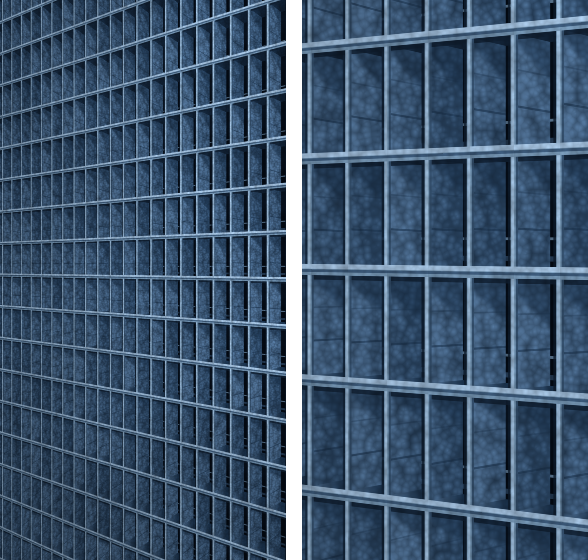
Left, the full canvas; right, a detail of the centre.
Give the GLSL for this pattern, as a Shadertoy shader.

```glsl
// Oblique view of a deep concrete facade grid with recessed dark windows
#define VANISH 0.02297      // perspective shrink per column
#define COLUMN_STEP 0.02358 // column pitch at the anchor fin
#define ANCHOR_X 0.479      // position of the first fin
#define ROW_STEP 0.0826     // row pitch at the anchor fin
#define HORIZON 0.501       // eye level
#define FIN_HALF 0.085      // half width of a vertical fin
#define SLAB_HALF 0.050     // half height of a floor slab
#define RECESS 0.045        // depth parallax of the recess
#define WEAR 0.34           // strength of concrete mottling
#define GLASS_REACH 0.66    // where the side wall ends at the near side

const vec3 INK = vec3(0.01, 0.03, 0.06);
const vec3 SHADE = vec3(0.09, 0.17, 0.26);
const vec3 WALL = vec3(0.18, 0.28, 0.39);
const vec3 WALL_LIT = vec3(0.26, 0.37, 0.49);
const vec3 EDGE = vec3(0.39, 0.50, 0.60);
const vec3 EDGE_LIT = vec3(0.57, 0.67, 0.77);

vec2 hash2(vec2 p) {
    vec3 q = fract(p.xyx * vec3(0.1031, 0.1030, 0.0973));
    q += dot(q, q.yzx + 33.33);
    return fract((q.xx + q.yz) * q.zy);
}

// Distance to the nearest scattered point
float cellular(vec2 p) {
    vec2 cell = floor(p), f = fract(p);
    float nearest = 1.5;
    for (int j = -1; j <= 1; j++)
        for (int i = -1; i <= 1; i++) {
            vec2 o = vec2(i, j);
            nearest = min(nearest, length(o + hash2(cell + o) - f));
        }
    return nearest;
}

float rise(float edge, float x, float blur) {
    return smoothstep(edge - blur, edge + blur, x);
}

float stripe(float center, float halfWidth, float x, float blur) {
    return 1.0 - rise(halfWidth, abs(x - center), blur);
}

void mainImage(out vec4 fragColor, in vec2 fragCoord) {
    vec2 p = fragCoord / iResolution.y;

    // Project the canvas onto the facade: one unit per column and row
    float column = (p.x - ANCHOR_X) / (VANISH * p.x + COLUMN_STEP);
    float shrink = 1.0 - VANISH * column;
    float eye = HORIZON + 0.008 * (1.0 - p.x / 0.513);
    vec2 grid = vec2(column, (p.y - eye) * shrink / ROW_STEP);
    vec2 blur = 0.5 * fwidth(grid);
    vec2 id = floor(grid), f = grid - id;
    vec2 chance = hash2(id + 71.0);
    float near = smoothstep(0.0, 0.42, p.x);

    // Side wall runs back from the left fin until it meets the glass
    float wallEnd = GLASS_REACH + 0.72 * (0.495 - p.x);
    float depth = clamp((f.x - FIN_HALF) / (wallEnd - FIN_HALF), 0.0, 1.0);
    float h = grid.y * (1.0 + RECESS * depth) - id.y;

    // Wall: grain, cast shadow, panel joints, tone per bay
    float grain = cellular(vec2(depth * 2.5, h * 5.0) + id * 13.0)
                + 0.8 * cellular(p * 260.0) - 0.85;
    float lit = 0.62 + 0.7 * (chance.x - 0.5) - 0.45 * depth - WEAR * 1.6 * grain;
    vec3 color = mix(mix(SHADE, WALL, 0.55), WALL_LIT, clamp(lit, 0.0, 1.0));
    float shadow = rise(0.80 - 0.25 * depth + 0.14 * chance.y, h, 0.05);
    color = mix(color, SHADE, 0.6 * shadow);
    color = mix(color, SHADE, 0.6 * stripe(0.36, 0.009, h, blur.y));
    color = mix(color, SHADE, 0.3 * stripe(0.66, 0.007, h, blur.y));

    // Glass with a rail and a faint reflected sill
    vec3 glass = mix(INK, SHADE, 0.2 * chance.y * rise(0.5, h, 0.2));
    glass = mix(glass, EDGE, 0.7 * stripe(0.29, 0.012, h, blur.y));
    glass = mix(glass, WALL, 0.6 * stripe(0.12, 0.022, h, blur.y));
    glass = mix(SHADE, glass, smoothstep(0.12, 0.30, p.x));
    color = mix(color, glass, rise(wallEnd, f.x, blur.x));

    // Ledge tops below eye level, slab undersides above it
    float ledge = 1.0 - rise(SLAB_HALF, h, blur.y);
    float soffit = rise(1.0 - SLAB_HALF, h, blur.y);
    color = mix(color, mix(WALL_LIT, SHADE, depth), ledge);
    color = mix(color, mix(SHADE, INK, 0.5 * depth), soffit);

    // Contact shadows beside the frame
    vec2 offset = f - step(0.5, f);
    float crease = stripe(-FIN_HALF - 0.03, 0.03, offset.x, blur.x);
    color = mix(color, mix(SHADE, INK, 0.7 * near), 0.8 * crease);
    crease = stripe(-SLAB_HALF - 0.02, 0.02, offset.y, blur.y);
    color = mix(color, mix(SHADE, INK, 0.5), 0.8 * crease);

    // Fin front: bright left arris and a darker return
    vec3 fin = mix(EDGE, EDGE_LIT, 0.7 * stripe(-0.035, 0.03, offset.x, blur.x));
    fin = mix(fin, mix(SHADE, WALL, 0.5), 0.85 * rise(0.03, offset.x, blur.x));
    color = mix(color, fin, stripe(0.0, FIN_HALF, offset.x, blur.x));

    // Slab front: bright upper lip over a grooved face
    vec3 slab = mix(EDGE, EDGE_LIT, 0.85 * rise(0.008, offset.y, blur.y));
    slab = mix(slab, WALL, 0.9 * stripe(-0.010, 0.012, offset.y, blur.y));
    color = mix(color, slab, stripe(0.0, SLAB_HALF, offset.y, blur.y));

    // Weathering, broad stains and falloff toward the far side and the base
    float stain = sin(p.x * 17.0 + 2.0 * sin(p.y * 9.0)) * sin(p.y * 13.0 + p.x * 6.0);
    color *= 1.0 - WEAR * 0.7 * grain + 0.04 * stain;
    color *= mix(0.86, 1.06, near);
    color *= mix(0.85, 1.04, smoothstep(0.0, 0.45, p.y));
    fragColor = vec4(clamp(color, 0.0, 1.0), 1.0);
}
```
